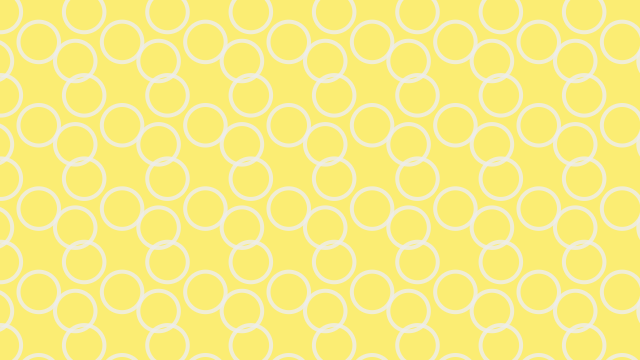
Reproduce this pattern procedurally as a WebGL 1 fragment shader.

```glsl
precision highp float;

uniform vec2 u_resolution;

const float TILES_DOWN = 4.32;       // repeats per canvas height
const float RING_RADIUS = 0.243;     // centre line, in tile units
const float RING_WIDTH = 0.048;
const float RING_OPACITY = 0.82;
const vec3 BACKGROUND = vec3(0.984, 0.928, 0.451);
const vec3 RING_COLOUR = vec3(0.930, 0.930, 0.926);

// Ring centres within a tile, measured from its top left corner
const vec2 CENTRE_LEFT = vec2(0.465, 0.503);
const vec2 CENTRE_RIGHT = vec2(0.903, 0.732);
const vec2 CENTRE_CORNER = vec2(0.010, 0.144);

// Coverage of a ring repeated once per tile
float ringCoverage(vec2 tilePos, vec2 centre, float pixel) {
  vec2 offset = fract(tilePos - centre + 0.5) - 0.5;
  float dist = abs(length(offset) - RING_RADIUS) - 0.5 * RING_WIDTH;
  return clamp(0.5 - dist / pixel, 0.0, 1.0);
}

// Translucent layer, so crossings become paler
vec3 addRing(vec3 base, vec2 tilePos, vec2 centre, float pixel) {
  return mix(base, RING_COLOUR, RING_OPACITY * ringCoverage(tilePos, centre, pixel));
}

void main() {
  // Tile coordinates anchored at the top left of the canvas
  float pixel = TILES_DOWN / u_resolution.y;
  vec2 tilePos = vec2(gl_FragCoord.x, u_resolution.y - gl_FragCoord.y) * pixel;

  vec3 colour = BACKGROUND;
  colour = addRing(colour, tilePos, CENTRE_LEFT, pixel);
  colour = addRing(colour, tilePos, CENTRE_RIGHT, pixel);
  colour = addRing(colour, tilePos, CENTRE_CORNER, pixel);

  gl_FragColor = vec4(colour, 1.0);
}
```
